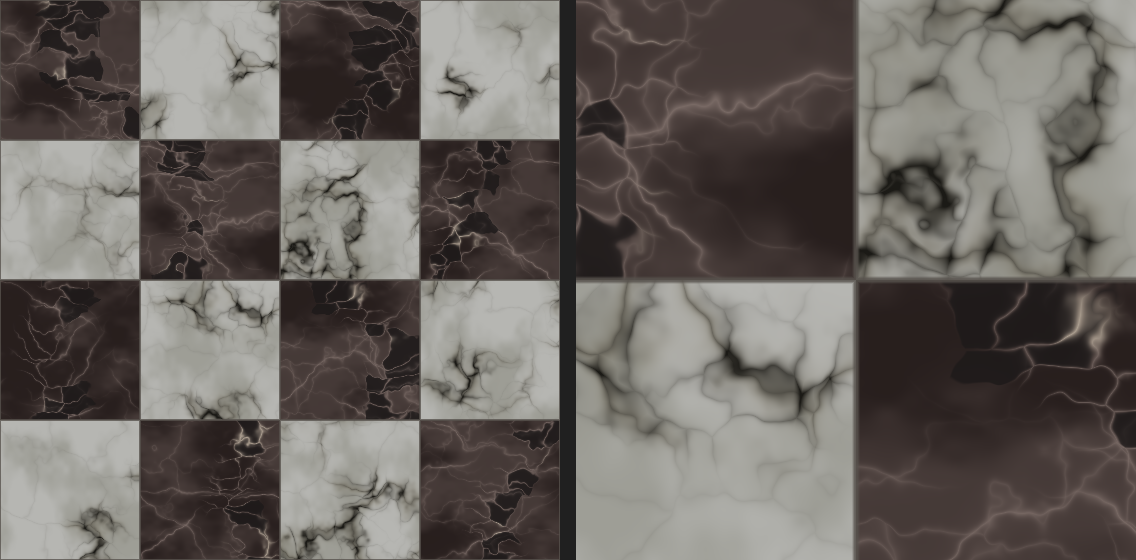
Left, the full canvas; right, a detail of the centre.
A three.js fragment shader for this texture:

```glsl
// Polished marble checkerboard: four by four pale and dark veined tiles with fine joints.
varying vec2 vUv;

const float TILES = 4.0;
const float JOINT_INNER = 0.002;
const float JOINT_OUTER = 0.011;
const float WARP = 0.36;
const int STREAKS = 5;
const float STREAK_WIDTH = 0.007;
const float BAND_WIDTH = 0.15;
const vec2 SHARD_SCALE = vec2(5.0, 8.0);

const vec3 PALE = vec3(0.715, 0.715, 0.70);
const vec3 PALE_CLOUD = vec3(0.62, 0.62, 0.59);
const vec3 OCHRE = vec3(0.49, 0.46, 0.38);
const vec3 VEIN_GREY = vec3(0.36, 0.35, 0.32);
const vec3 INK = vec3(0.09, 0.085, 0.07);
const vec3 BROWN = vec3(0.27, 0.225, 0.215);
const vec3 BROWN_DEEP = vec3(0.155, 0.12, 0.115);
const vec3 SHARD = vec3(0.115, 0.10, 0.10);
const vec3 VEIN_ROSE = vec3(0.49, 0.43, 0.41);
const vec3 CREAM = vec3(0.70, 0.65, 0.59);
const vec3 JOINT = vec3(0.34, 0.32, 0.30);

float hash(vec2 p) {
  vec3 q = fract(p.xyx * 0.1031);
  q += dot(q, q.yzx + 33.33);
  return fract((q.x + q.y) * q.z);
}

float noise(vec2 p) {
  vec2 i = floor(p), f = fract(p);
  f = f * f * (3.0 - 2.0 * f);
  float low = mix(hash(i), hash(i + vec2(1.0, 0.0)), f.x);
  float high = mix(hash(i + vec2(0.0, 1.0)), hash(i + 1.0), f.x);
  return mix(low, high, f.y);
}

float fbm(vec2 p) {
  float sum = 0.0, amp = 0.533;
  for (int i = 0; i < 4; i++) {
    sum += amp * noise(p);
    p = p * 2.03 + 17.0;
    amp *= 0.5;
  }
  return sum;
}

// Cellular noise: x is the gap between the two nearest points, yz the nearest point.
vec3 cells(vec2 p) {
  float first = 9.0, second = 9.0;
  vec2 nearest = p;
  for (int y = -1; y <= 1; y++) {
    for (int x = -1; x <= 1; x++) {
      vec2 c = floor(p) + vec2(float(x), float(y));
      vec2 point = c + 0.1 + 0.8 * vec2(hash(c), hash(c + 71.0));
      float d = distance(p, point);
      if (d < first) {
        second = first;
        first = d;
        nearest = point;
      } else {
        second = min(second, d);
      }
    }
  }
  return vec3(second - first, nearest);
}

vec3 paleMarble(vec2 p, vec2 q, vec2 seed) {
  float cloud = fbm(p * vec2(3.0, 2.2) + seed + 7.0);
  float wear = smoothstep(0.40, 0.78, noise(p * 2.6 + seed + 53.0));
  float coarse = cells(q * 2.2 + seed).x;
  float fine = cells(q * 6.0 + seed).x;
  vec3 col = mix(PALE_CLOUD, PALE, smoothstep(0.28, 0.58, cloud));
  // Stained halo, grey vein, then black knots where the stone is most fractured
  col = mix(col, OCHRE, 0.55 * wear * exp(-coarse * 6.0));
  col = mix(col, VEIN_GREY, (0.12 + 0.6 * wear) * exp(-coarse * 20.0));
  col = mix(col, VEIN_GREY, 0.5 * wear * exp(-fine * 12.0 - coarse * 2.5));
  float knot = wear * wear * exp(-fine * 5.0 - coarse * 6.0);
  return mix(col, INK, min(1.2 * knot, 0.95));
}

// Signed distance from the leaning, wavy band of broken shards
float bandAxis(vec2 p, vec2 seed) {
  float lean = 0.9 * (hash(seed + 5.0) - 0.5);
  float centre = 0.2 + 0.6 * hash(seed + 9.0);
  return p.x - centre - lean * (p.y - 0.5) - 0.09 * sin(p.y * 7.0 + seed.x);
}

vec3 darkMarble(vec2 p, vec2 q, vec2 seed) {
  float cloud = fbm(p * vec2(2.2, 3.2) + seed + 7.0);
  vec3 col = mix(BROWN_DEEP, BROWN, smoothstep(0.30, 0.66, cloud));
  // Long faint streaks
  for (int i = 0; i < STREAKS; i++) {
    vec2 key = seed + float(i) * 3.7;
    float angle = 2.2 * (hash(key) - 0.5);
    float offset = 0.9 * (hash(key + 1.3) - 0.5);
    float d = abs(dot(mix(p, q, 0.7) - 0.5, vec2(-sin(angle), cos(angle))) - offset);
    float fade = smoothstep(0.25, 0.8, noise(p * 3.0 + key + 13.0));
    float line = 0.75 * exp(-d / STREAK_WIDTH) + 0.15 * exp(-d / (5.0 * STREAK_WIDTH));
    col = mix(col, VEIN_ROSE, fade * line);
  }
  // Black shards outlined by pale veins
  vec3 shard = cells(q * SHARD_SCALE + seed);
  float shardBand = abs(bandAxis((shard.yz - seed) / SHARD_SCALE, seed));
  float filled = step(shardBand, BAND_WIDTH) * step(0.35, hash(shard.yz));
  col = mix(col, SHARD, 0.85 * filled * smoothstep(0.02, 0.12, shard.x));
  float band = 1.0 - smoothstep(0.5 * BAND_WIDTH, 1.6 * BAND_WIDTH, abs(bandAxis(p, seed)));
  float glint = smoothstep(0.62, 0.9, noise(p * 6.0 + seed + 29.0));
  float rim = exp(-shard.x * mix(17.0, 7.0, glint));
  col = mix(col, mix(VEIN_ROSE, CREAM, glint), (0.75 + 0.2 * glint) * band * rim);
  float branch = exp(-cells(q * vec2(2.2, 3.4) + seed + 40.0).x * 24.0);
  return mix(col, VEIN_ROSE, 0.4 * branch * smoothstep(0.3, 0.7, cloud));
}

void main() {
  vec2 grid = vUv * TILES;
  vec2 id = mod(floor(grid), TILES);
  vec2 p = fract(grid);
  vec2 seed = 10.0 + 90.0 * vec2(hash(id + 3.0), hash(id + 19.0));
  vec2 q = p + WARP * (vec2(fbm(p * 4.0 + seed), fbm(p * 4.0 + seed + 31.0)) - 0.5);
  vec3 col = mod(id.x + id.y, 2.0) < 0.5 ? paleMarble(p, q, seed) : darkMarble(p, q, seed);
  // Thin joint around each tile
  vec2 edge = min(p, 1.0 - p);
  float joint = 1.0 - smoothstep(JOINT_INNER, JOINT_OUTER, min(edge.x, edge.y));
  gl_FragColor = vec4(mix(col, JOINT, 0.85 * joint), 1.0);
}
```
